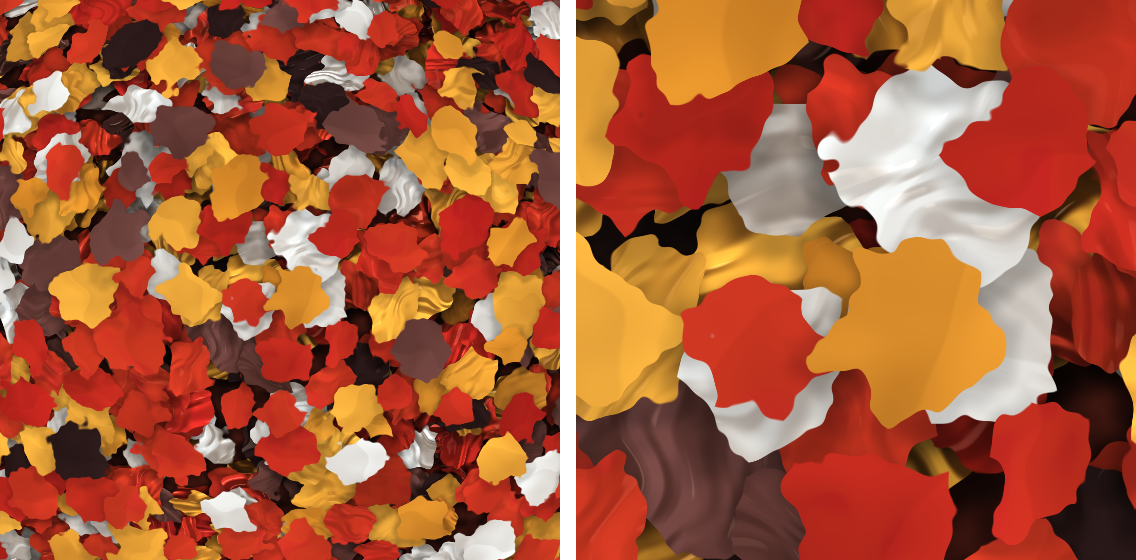
Left: the whole. Right: its middle third, enlarged.
Write a WebGL 2 fragment shader that draws this texture.

```glsl
#version 300 es
precision highp float;
// Heap of torn, overlapping paint flakes in red, amber, white and brown.
uniform vec2 u_resolution;
out vec4 fragColor;

float hash(vec2 p) {
  return fract(sin(dot(p, vec2(12.9898, 78.233))) * 43758.5453);
}

float noise(vec2 p) {
  vec2 i = floor(p), f = fract(p);
  f = f * f * (3.0 - 2.0 * f);
  return mix(mix(hash(i), hash(i + vec2(1, 0)), f.x),
             mix(hash(i + vec2(0, 1)), hash(i + vec2(1, 1)), f.x), f.y);
}

vec2 noise2(vec2 p) {
  return vec2(noise(p), noise(p + 31.7)) - 0.5;
}

mat2 rotate(float a) {
  return mat2(cos(a), sin(a), -sin(a), cos(a));
}

// Signed distance to a ragged, rounded polygon
float flakeDistance(vec2 q, vec2 seed, float radius) {
  q += 0.30 * noise2(q * 3.6 + seed) + 0.08 * noise2(q * 10.0 + seed);
  float sector = 6.28318 / (4.0 + floor(3.0 * hash(seed + 2.1)));
  float side = length(q) * cos(mod(atan(q.y, q.x) + 6.28318, sector) - 0.5 * sector);
  return mix(side, length(q), 0.35) - radius;
}

vec3 pigment(float pick, float tint) {
  if (pick < 0.50) return mix(vec3(0.80, 0.22, 0.13), vec3(0.73, 0.14, 0.11), tint * tint);
  if (pick < 0.735) return mix(vec3(0.95, 0.68, 0.24), vec3(0.85, 0.54, 0.16), tint * tint);
  if (pick < 0.845) return mix(vec3(0.45, 0.28, 0.26), vec3(0.38, 0.22, 0.20), tint);
  if (pick < 0.965) return vec3(0.91, 0.90, 0.88) - 0.06 * tint;
  return vec3(0.17, 0.10, 0.10);
}

// Surface of one flake: soft folds on top, glossy streaks deep in the heap
vec3 flakeColor(vec2 q, vec2 seed, float depth) {
  float pick = hash(seed + 5.3);
  vec3 color = pigment(pick, hash(seed + 8.9));
  vec2 bent = q + 0.5 * noise2(q * 2.5 + seed);

  float fold = noise(bent * 2.6 + seed + 4.0) - 0.5;
  float crease = smoothstep(-0.02, 0.03, bent.x + 0.4 * bent.y - 0.1);
  float light = 1.0 + 0.13 * fold + 0.05 * (crease - 0.5) + 0.10 * q.y;

  float gloss = depth * smoothstep(0.15, 0.7, hash(seed + 6.6));
  float streak = noise(bent * vec2(12.0, 3.0) + seed);
  light *= mix(1.0, 0.35 + 1.15 * smoothstep(0.2, 0.75, streak), gloss);
  light *= 1.0 - 0.62 * depth * hash(seed + 3.7);
  color *= pow(vec3(light), vec3(1.0, 1.2, 1.35));

  float stain = smoothstep(0.62, 0.80, noise(bent * 3.2 + seed + 12.0));
  color = mix(color, color * vec3(0.95, 0.68, 1.10), 0.40 * stain * step(pick, 0.5));
  float glint = smoothstep(0.80, 0.93, noise(bent * vec2(20.0, 4.0) + seed + 9.0));
  return color + vec3(0.38, 0.33, 0.28) * glint * gloss;
}

void main() {
  // Flakes grow smaller toward the rim
  vec2 c = gl_FragCoord.xy / u_resolution.y - 0.5;
  float density = 9.5 + 6.0 * c.y * c.y + 4.0 * c.x * c.x;
  vec2 p = c * density + 20.0;
  float pixel = density / u_resolution.y;
  vec3 color = vec3(0.20, 0.07, 0.05) * (0.5 + noise(p * 5.0));

  // Layers from the bottom of the heap to the top
  for (int layer = 0; layer < 7; layer++) {
    float height = float(layer) / 6.0;
    vec2 shift = vec2(0.37, 0.61) * float(layer);
    vec2 cell = floor(p + shift);
    for (int k = 0; k < 9; k++) {
      vec2 id = cell + vec2(k % 3 - 1, k / 3 - 1);
      vec2 seed = id + 17.3 * float(layer);
      if (hash(seed) > 0.62) continue;
      vec2 center = id + 0.2 + 0.6 * vec2(hash(seed + 0.4), hash(seed + 1.3));
      vec2 offset = p + shift - center;
      if (dot(offset, offset) > 1.3) continue;

      vec2 q = rotate(6.28318 * hash(seed + 7.7)) * offset;
      q.x *= mix(0.85, 1.40, hash(seed + 4.2));
      float d = flakeDistance(q, seed, mix(0.32, 0.58, hash(seed + 9.1)));

      // Contact shadow, then the flake itself
      float shadow = 1.0 - smoothstep(-0.02, 0.20, d + 0.15 * offset.y);
      color *= 1.0 - mix(0.50, 0.14, height) * shadow;
      float cover = 1.0 - smoothstep(-pixel, pixel, d);
      if (cover > 0.0) color = mix(color, flakeColor(q, seed, 1.0 - height), cover);
    }
  }
  fragColor = vec4(clamp(color, 0.0, 1.0), 1.0);
}
```
